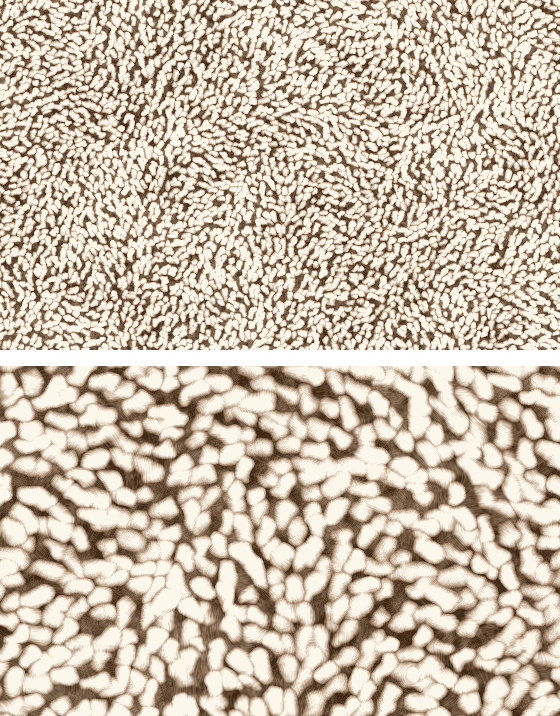
Top, the full canvas; bottom, a detail of the centre.
This texture is drawn by a Shadertoy shader. Its source:

```glsl
vec3 hash3(vec2 cell) {
    vec3 q = fract(cell.xyx * vec3(0.1031, 0.1030, 0.0973));
    q += dot(q, q.yxz + 33.33);
    return fract((q.xxy + q.yzz) * q.zyx);
}

float noise(vec2 p) {
    vec2 i = floor(p), f = fract(p);
    f = f * f * (3.0 - 2.0 * f);
    return mix(mix(hash3(i).x, hash3(i + vec2(1, 0)).x, f.x),
               mix(hash3(i + vec2(0, 1)).x, hash3(i + vec2(1, 1)).x, f.x), f.y);
}

// Slowly turning direction in which the pile leans
float leanAngle(vec2 p) {
    return 1.1 + 3.6 * (noise(p * 0.11 + 7.0) - 0.5) + 1.2 * (noise(p * 0.3) - 0.5);
}

// Returns the tone of the overlapping tufts around p, 0 = deep gap, 1 = lit tip
float pileTone(vec2 p) {
    vec2 home = floor(p);
    float gapWeight = 1.2;
    float toneSum = gapWeight * (0.02 + 0.35 * noise(p * 2.5));
    float weightSum = gapWeight;

    for (int y = -1; y <= 1; y++) {
        for (int x = -1; x <= 1; x++) {
            vec2 cell = home + vec2(x, y);
            vec3 place = hash3(cell + 50.0);
            vec3 shape = hash3(cell + 211.0);
            vec2 center = cell + 0.15 + 0.7 * place.xy;

            // Rounded yarn end, thicker towards its tip
            float angle = leanAngle(center) + 1.3 * (shape.x - 0.5);
            vec2 axis = vec2(cos(angle), sin(angle));
            float halfLength = mix(0.12, 0.46, shape.y);
            vec2 offset = p - center;
            float along = clamp(dot(offset, axis), -halfLength, halfLength);
            float tip = along / halfLength;
            float radius = mix(0.39, 0.49, shape.z) * (1.0 + 0.08 * tip);
            float q = length(offset - axis * along) / radius;

            float dome = max(1.0 - q * q, 0.0);
            float cover = 1.0 - smoothstep(0.75, 1.05, q);
            float height = 0.5 * place.z + 0.5 * dome + 0.08 * tip;
            float weight = cover * exp(10.0 * height);
            float tone = 0.24 + 0.9 * pow(dome, 0.8)
                       + 0.28 * (place.z - 0.5) + 0.1 * tip;
            toneSum += weight * tone;
            weightSum += weight;
        }
    }
    return toneSum / weightSum;
}

void mainImage(out vec4 fragColor, in vec2 fragCoord) {
    vec2 p = fragCoord / iResolution.y * 48.0;
    p = mat2(0.92, 0.39, -0.39, 0.92) * p + 20.0;

    // Uneven yarn outlines
    vec2 wobble = vec2(noise(p * 1.9), noise(p * 1.9 + 31.0)) - 0.5;
    float tone = pileTone(p + 0.3 * wobble);

    // Fine fibres along the lean, then broad worn patches
    float angle = leanAngle(p);
    vec2 axis = vec2(cos(angle), sin(angle));
    vec2 fibre = vec2(dot(p, axis) * 3.0, dot(p, vec2(-axis.y, axis.x)) * 7.0);
    tone += 0.2 * (noise(fibre) - 0.5) + 0.12 * (noise(p * 8.0) - 0.5);
    tone += 0.16 * (noise(p * 0.16 + 90.0) - 0.5);
    tone = clamp(tone, 0.0, 1.0);

    vec3 gapBrown = vec3(0.25, 0.16, 0.08);
    vec3 woolTan = vec3(0.74, 0.63, 0.53);
    vec3 tipCream = vec3(0.99, 0.97, 0.92);
    vec3 color = mix(gapBrown, woolTan, min(tone / 0.6, 1.0));
    color = mix(color, tipCream, clamp((tone - 0.6) / 0.38, 0.0, 1.0));
    fragColor = vec4(color, 1.0);
}
```
